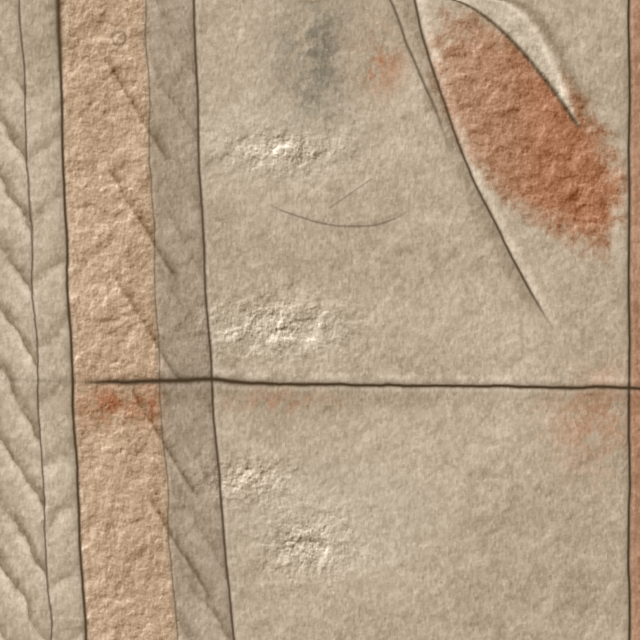
A Shadertoy shader for this texture:

```glsl
// Weathered stone slabs: carved strips on the left, a broad cracked panel with
// a rust oval and pale blade on the right. Seams are curves x(y) or y(x);
// smooth cellular noise supplies stains, grain and side-lit relief.
const vec3 STONE = vec3(.725, .655, .562), PALE = vec3(.80, .74, .65);
const vec3 GREY = vec3(.67, .60, .515), OCHRE = vec3(.745, .63, .515);
const vec3 RUST = vec3(.65, .435, .31), SLATE = vec3(.5, .465, .40);
const vec3 GROOVE = vec3(.27, .21, .14);
const vec2 LIGHT = vec2(-.001, -.0013); // step toward the light, y runs down
const float RELIEF = .32, CHIPPED = 1.5, GRAIN = .085;
const float HATCH_RATE = 10.;           // carved strokes per canvas height

float ramp(float a, float b, float v) { return smoothstep(a, b, v); }
vec2 hash2(vec2 p) {
    vec3 q = fract(p.xyx * vec3(.1031, .1030, .0973));
    q += dot(q, q.yzx + 33.33);
    return fract((q.xx + q.yz) * q.zy);
}
// Random cell values blended around jittered feature points
float cellNoise(vec2 p) {
    vec2 cell = floor(p);
    float sum = 0., weight = 0.;
    for (int i = 0; i < 9; i++) {
        vec2 g = cell + vec2(i % 3 - 1, i / 3 - 1), r = hash2(g + 40.), d = g + r - p;
        float k = exp(-6. * dot(d, d));
        sum += k * fract(r.x * 7. + r.y * 13.);
        weight += k;
    }
    return sum / weight - .5;
}
float fbm(vec2 p) {
    float sum = 0., amp = .5;
    for (int i = 0; i < 4; i++) {
        sum += amp * cellNoise(p);
        p = mat2(.8, .6, -.6, .8) * p * 2.03 + 7.3;
        amp *= .55;
    }
    return sum;
}
float blob(vec2 p, float x, float y, float rx, float ry) {
    vec2 q = (p - vec2(x, y)) / vec2(rx, ry);
    return exp(-dot(q, q));
}
float line(float d, float width) {
    float w = max(width, .8 / iResolution.y);
    return exp(-d * d / (w * w));
}
float segment(vec2 p, vec2 a, vec2 b) {
    vec2 q = p - a, s = b - a;
    return length(q - s * clamp(dot(q, s) / dot(s, s), 0., 1.));
}
// Dark cut with a lit lip on its positive side
void cut(inout vec3 col, float d, float width, float strength) {
    col += .09 * strength * line(d - 2.3 * width, 1.5 * width);
    col *= 1. - .14 * strength * line(d, 3.5 * width);
    col = mix(col, GROOVE, strength * line(d, width));
}
// Carved step: shade before the edge, light after it
float hatch(float phase) {
    float s = fract(phase);
    return .4 * ramp(0., .06, s) * ramp(.45, .06, s) - ramp(.6, .93, s) * ramp(1., .93, s);
}

void mainImage(out vec4 fragColor, in vec2 fragCoord) {
    vec2 p = fragCoord / iResolution.xy;
    p.y = 1. - p.y;
    float x = p.x, y = p.y;
    float broad = fbm(p * 5.), mid = fbm(p * 19. + 3.), fine = fbm(p * 65.);
    float wobble = .0015 * sin(y * 31.) + .006 * mid;
    // Strip edges and ground tones
    float a = x - .031 - .048 * y + wobble, b = x - .091 - y * (.028 + .015 * y) + wobble * .5;
    float c = x - .228 - y * (.02 + .028 * y) + wobble, d = x - .303 - y * (.025 + .037 * y) + wobble * .5;
    float e = x - .983 + wobble * .4;
    float inA = ramp(-.003, .003, a), inB = ramp(-.002, .002, b);
    float inC = ramp(-.012, .012, c), inD = ramp(-.002, .002, d);
    vec3 col = mix(mix(STONE, PALE, .1), OCHRE, inB);
    col = mix(mix(col, GREY, inC), STONE, inD);
    col = mix(col, RUST, .6 * ramp(0., .004, e));
    col += broad * .09 + mid * .07 + fine * .1;
    col = mix(col, PALE, inD * .5 * (blob(p, .42, .22, .16, .08)
        + blob(p, .45, .52, .15, .05) + blob(p, .53, .81, .2, .12)));
    // Stains
    float patchy = clamp(.8 + 2.2 * mid + 2.5 * fine, 0., 1.3);
    col = mix(col, SLATE, inD * min(.8, .7 * patchy * blob(p, .49, .09, .06, .1)));
    float rust = .7 * blob(p, .59, .095, .035, .045) + .9 * blob(p, .17, .635, .04, .03)
        + .6 * blob(p, .235, .63, .02, .03) + .4 * blob(p, .93, .655, .07, .08)
        + .5 * blob(p, .44, .625, .07, .02);
    col = mix(col, RUST, clamp(rust * patchy, 0., .9));
    // Rust oval, cut on its upper right by the pale blade
    vec2 q = (p - vec2(.822, .2)) * mat2(.62, .78, .78, -.62) / vec2(.215, .1);
    float oval = ramp(1.16, .7, length(q) + mid * .3 + fine * .3);
    float along = clamp(y / .2, 0., 1.), tip = ramp(.205, .19, y);
    float left = x - .705 - .2 * pow(along, .65), right = x - .77 - .138 * pow(along, .45);
    col = mix(col, RUST + .15 * fine, oval * (.6 + .35 * ramp(.7, .9, x)));
    float blade = ramp(-.003, .003, left) * ramp(.008, -.012, right) * tip;
    col = mix(col, mix(STONE, PALE, .65) + fine * .12, blade) + .09 * tip * line(right + .008, .008);
    col -= .1 * tip * line(right - .012, .012);
    col = mix(col, GROOVE, .65 * tip * line(left, .005));
    // Side-lit relief, stronger on chipped stone
    float rough = blob(p, .43, .51, .1, .045) + blob(p, .44, .235, .09, .03) + blob(p, .48, .85, .06, .05)
        + blob(p, .39, .75, .06, .03) + .3 * oval + .4 * inB * (1. - inC);
    col -= (fbm((p - LIGHT) * 34.) - fbm((p + LIGHT) * 34.)) * (RELIEF + CHIPPED * min(rough, 1.));
    col += GRAIN * cellNoise(p * vec2(270., 150.));
    // Carved strokes
    float bend = .5 * mid, carved = hatch((y - 1.6 * x) * HATCH_RATE + .1 + bend) * (1. - inA)
        + .5 * hatch((y + .9 * x) * HATCH_RATE + bend) * inA * (1. - inB)
        + .6 * hatch((y - 1.7 * x) * HATCH_RATE + bend) * inC * (1. - inD);
    col += .18 * carved * clamp(.6 + 2. * broad + mid, .1, 1.);
    for (float n = 0.; n < 5.; n++) {
        vec2 start = vec2(.17 + .004 * n * n, .1 + .17 * n);
        float s = segment(p + .02 * mid, start, start + vec2(.09, .15));
        float side = dot(p - start, vec2(-.857, .514));
        col += line(s, .01) * (.12 * ramp(-.006, .006, side) - .1) - .09 * line(s, .003);
    }
    // Diagonal ridges and scratches
    float ridge = x - .648 - y * (.22 + .39 * y) + wobble * .6, fade = ramp(.53, .44, y);
    col += fade * (.1 * line(ridge - .01, .008) - .07 * line(ridge + .012, .012));
    cut(col, ridge, .0023, .7 * fade);
    cut(col, x - .609 - .41 * y + wobble, .0025, .5 * ramp(.26, .13, y));
    float u = x - .56, arc = y - .352 + u * u * (u < 0. ? 1.6 : 4.);
    cut(col, arc + wobble, .0018, .3 * ramp(.41, .45, x) * ramp(.65, .6, x));
    cut(col, segment(p, vec2(.515, .325), vec2(.58, .28)), .0015, .2);
    cut(col, length(p - vec2(.185, .06)) - .012 + .01 * mid, .002, .3);
    // Seams between slabs
    cut(col, a, .0017, .5);
    cut(col, b, .0043 - .002 * ramp(0., .16, y), .85);
    cut(col, c, .0016, .3);
    cut(col, d, .0021, .7);
    cut(col, e, .0022, .9);
    float bed = y - .597 - .012 * (x - .2) + .006 * line(x - .32, .06) + .005 * mid;
    col += inD * .07 * patchy * line(bed + .012, .007) - .04 * line(bed - .02, .02);
    cut(col, bed, .0026 + .0015 * line(x - .28, .12), .1 + .85 * ramp(.11, .18, x));
    fragColor = vec4(clamp(col, 0., 1.), 1.);
}
```
